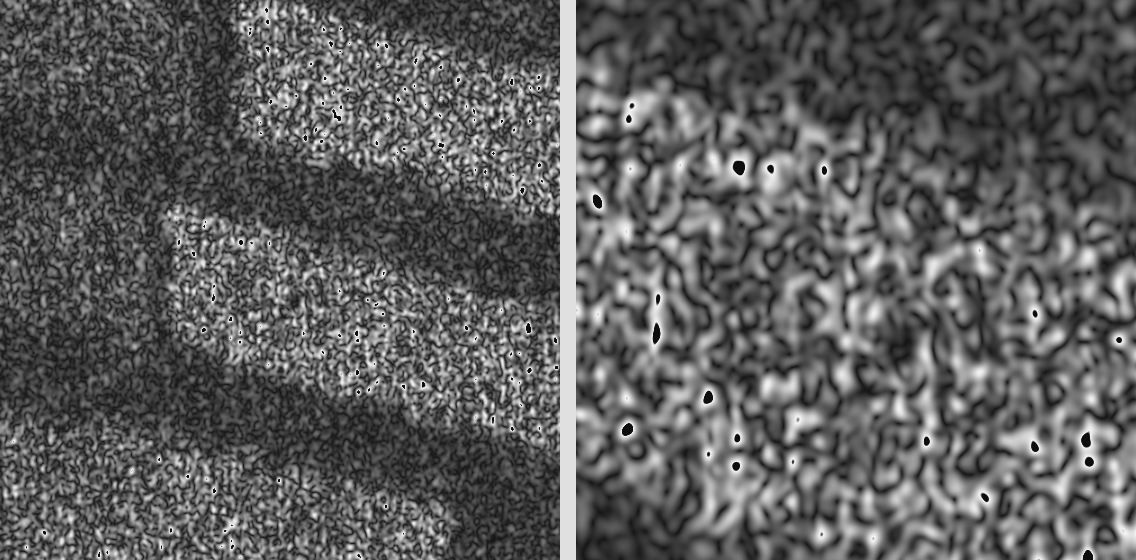
Left: the whole. Right: its middle third, enlarged.
Reproduce this texture procedurally as a WebGL 1 fragment shader.

```glsl
precision highp float;
// Grey laser speckle with slanted light bands and dark-cored overexposed grains.
uniform vec2 u_resolution;

const vec2 GRAIN_CELLS = vec2(225.0, 198.0);
const float GRAIN_RADIUS = 0.8;      // in cells
const float COLUMN_COUNT = 62.0;
const float FLOOR_GREY = 0.08;
const float DARK_LEVEL = 0.118;
const float CLIP_LEVEL = 0.95;
const float CORE_GREY = 0.05;
const float TAU = 6.2831853;

// Two random values in 0..1 without sine
vec2 hash2(vec2 cell) {
  vec3 q = fract(vec3(cell.xyx) * vec3(0.1031, 0.1030, 0.0973));
  q += dot(q, q.yzx + 33.33);
  return fract((q.xx + q.yz) * q.zy);
}

float valueNoise(vec2 p) {
  vec2 cell = floor(p);
  vec2 f = fract(p);
  f = f * f * (3.0 - 2.0 * f);
  float low = mix(hash2(cell).x, hash2(cell + vec2(1.0, 0.0)).x, f.x);
  float high = mix(hash2(cell + vec2(0.0, 1.0)).x, hash2(cell + 1.0).x, f.x);
  return mix(low, high, f.y);
}

// Magnitude of a blurred field of random waves, unit deviation per component
float speckle(vec2 p, float radius) {
  vec2 home = floor(p);
  vec2 wave = vec2(0.0);
  float power = 0.0;
  for (int j = -2; j <= 2; j++) {
    for (int i = -2; i <= 2; i++) {
      vec2 cell = home + vec2(float(i), float(j));
      vec2 offset = cell + 0.5 - p;
      float weight = exp(-dot(offset, offset) / (2.0 * radius * radius));
      wave += weight * (2.0 * hash2(cell + 17.0) - 1.0);
      power += weight * weight;
    }
  }
  return length(wave) / sqrt(power / 3.0);
}

float softRange(float v, float start, float end, float blur) {
  return smoothstep(start - blur, start + blur, v)
       * (1.0 - smoothstep(end - blur, end + blur, v));
}

// Band falling to the right; span is its depth at x = 0, sides its x limits
float band(vec2 p, float slope, vec2 span, vec2 sides, float blur) {
  float depth = 1.0 - p.y - slope * p.x;
  return softRange(depth, span.x, span.y, blur)
       * softRange(p.x, sides.x, sides.y, 0.018);
}

float illumination(vec2 p) {
  float level = DARK_LEVEL;
  // Strong bands
  level += 0.185 * band(p, 0.28, vec2(-0.14, 0.115), vec2(0.42, 1.2), 0.03);
  level += 0.170 * band(p, 0.30, vec2(0.27, 0.515), vec2(0.305, 1.2), 0.035);
  level += 0.135 * band(p, 0.20, vec2(0.73, 1.4), vec2(-0.2, 0.80), 0.035);
  // Their dim continuations on the left
  level += 0.060 * band(p, 0.15, vec2(-0.4, 0.19), vec2(-0.2, 0.36), 0.06);
  level += 0.065 * band(p, 0.15, vec2(0.32, 0.57), vec2(-0.2, 0.27), 0.05);
  return level;
}

void main() {
  vec2 p = gl_FragCoord.xy / u_resolution;

  // Uneven edges and patchy light
  vec2 wobble = vec2(valueNoise(p * 16.0), valueNoise(p * 16.0 + 41.0)) - 0.5;
  float level = illumination(p + 0.025 * wobble);
  level *= 0.84 + 0.20 * valueNoise(p * 9.0 + 7.0) + 0.12 * valueNoise(p * 30.0);

  // Faint upright columns, strongest in the light
  float columnDepth = 0.18 * smoothstep(0.12, 0.28, level);
  float drift = 0.5 * valueNoise(p * vec2(8.0, 5.0) + 23.0);
  level *= 1.0 + columnDepth * cos(TAU * (COLUMN_COUNT * p.x + drift));

  // Grains turn dark where they exceed the clip level
  float grey = FLOOR_GREY + level * speckle(p * GRAIN_CELLS, GRAIN_RADIUS);
  float core = smoothstep(CLIP_LEVEL, CLIP_LEVEL + 0.06, grey);
  gl_FragColor = vec4(vec3(mix(min(grey, 1.0), CORE_GREY, core)), 1.0);
}
```
